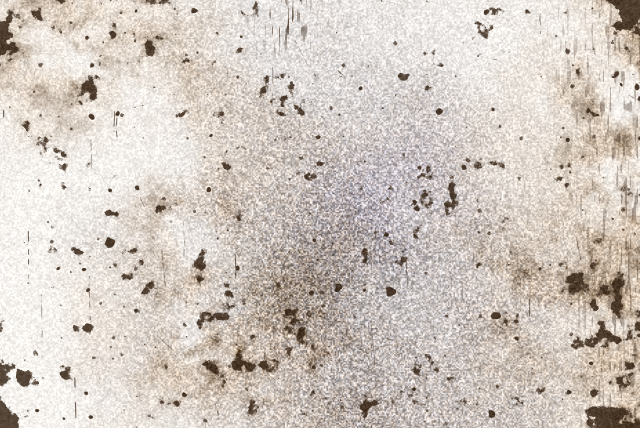
Reproduce this texture procedurally as a Shadertoy shader.

```glsl
const vec3 CHALK = vec3(0.970, 0.957, 0.942);
const vec3 SAND = vec3(0.80, 0.70, 0.59);
const vec3 ASH = vec3(0.61, 0.58, 0.59);
const vec3 UMBER = vec3(0.43, 0.34, 0.25);
const vec3 RUST = vec3(0.22, 0.15, 0.09);

float hash(vec2 p) {
    vec3 q = fract(p.xyx * 0.1031);
    q += dot(q, q.yzx + 33.33);
    return fract((q.x + q.y) * q.z);
}

float noise(vec2 p) {
    vec2 i = floor(p), f = fract(p);
    f = f * f * (3.0 - 2.0 * f);
    return mix(mix(hash(i), hash(i + vec2(1, 0)), f.x),
               mix(hash(i + vec2(0, 1)), hash(i + vec2(1, 1)), f.x), f.y);
}

float fbm(vec2 p) {
    float sum = 0.0, amp = 0.516;
    for (int i = 0; i < 5; i++) {
        sum += amp * noise(p);
        p = mat2(1.6, 1.2, -1.2, 1.6) * p + 17.3;
        amp *= 0.5;
    }
    return sum;
}

// Soft elliptical spot
float blob(vec2 p, vec2 center, vec2 radius) {
    vec2 d = (p - center) / radius;
    return exp(-dot(d, d));
}

// One ragged dot in some cells of a grid
float specks(vec2 p, float scale, float density, float blur) {
    vec2 cell = floor(p * scale);
    vec2 center = 0.3 + 0.4 * vec2(hash(cell + 3.1), hash(cell + 8.7));
    float size = hash(cell + 21.4);
    float radius = mix(0.05, 0.2, size * size * size);
    float dist = length(fract(p * scale) - center) + 0.12 * (noise(p * scale * 7.0) - 0.5);
    float edge = blur * scale;
    return step(hash(cell + 41.9), density) * (1.0 - smoothstep(radius - edge, radius + edge, dist));
}

// Fine hairline marks, mostly upright
float scratches(vec2 p, float aspect, float blur) {
    float mark = 0.0;
    for (int i = 0; i < 26; i++) {
        float k = float(i);
        vec2 start = vec2(hash(vec2(k, 1.7)) * aspect, hash(vec2(k, 5.2)));
        float tilt = 1.57 + 2.6 * pow(hash(vec2(k, 9.4)) - 0.5, 3.0) * 4.0;
        vec2 span = vec2(cos(tilt), sin(tilt)) * mix(0.02, 0.11, hash(vec2(k, 12.8)));
        vec2 d = p - start;
        d.x += 0.004 * (noise(p * 30.0) - 0.5);
        float t = clamp(dot(d, span) / dot(span, span), 0.0, 1.0);
        float line = 1.0 - smoothstep(0.0, 0.0007 + blur, length(d - span * t));
        mark = max(mark, line * mix(0.25, 0.75, hash(vec2(k, 15.1))));
    }
    return mark * smoothstep(0.25, 0.6, noise(p * 90.0));
}

void mainImage(out vec4 fragColor, in vec2 fragCoord) {
    vec2 p = fragCoord / iResolution.y;
    float aspect = iResolution.x / iResolution.y;
    float blur = 0.8 / iResolution.y;
    vec2 q = p + 0.3 * (vec2(fbm(p * 4.0), fbm(p * 4.0 + 31.0)) - 0.5);
    float cloud = fbm(p * 3.2 + 6.0);
    float mottle = fbm(p * 9.0 + 2.0);
    float fleck = fbm(p * 34.0 + 11.0);

    // Grey haze through the middle and lower edge
    float haze = 0.85 * blob(q, vec2(0.90, 0.38), vec2(0.32, 0.30))
               + 0.45 * blob(q, vec2(0.90, 0.00), vec2(0.36, 0.17))
               + 0.35 * blob(q, vec2(0.80, 0.82), vec2(0.34, 0.22))
               + 0.20 * blob(q, vec2(0.32, 0.30), vec2(0.12, 0.14));
    haze = clamp(haze * mix(0.55, 1.35, cloud), 0.0, 1.0);

    // Warm stains around the haze, the upper left and the right side
    float rightSide = smoothstep(aspect - 0.25, aspect, q.x);
    float stain = 0.75 * blob(q, vec2(0.52, 0.42), vec2(0.12, 0.22))
                + 0.90 * blob(q, vec2(0.64, 0.18), vec2(0.22, 0.15))
                + 0.70 * blob(q, vec2(0.20, 0.88), vec2(0.28, 0.16))
                + 0.60 * blob(q, vec2(1.24, 0.35), vec2(0.13, 0.18)) + 0.9 * rightSide;
    float wash = 0.35 * smoothstep(0.38, 0.68, cloud);
    float tan = clamp(stain * smoothstep(0.28, 0.66, mottle) + wash, 0.0, 1.0);
    float shade = 0.65 * blob(q, vec2(0.74, 0.35), vec2(0.15, 0.09));
    float brown = clamp(stain, 0.0, 1.0) * smoothstep(0.47, 0.76, 0.55 * fleck + 0.45 * mottle);

    vec3 color = mix(CHALK, SAND, tan * 0.75);
    color = mix(color, ASH, haze * 0.78);
    color += vec3(-0.01, -0.005, 0.035) * blob(q, vec2(0.95, 0.55), vec2(0.16, 0.14));
    color = mix(color, UMBER, clamp(shade * mottle + brown * 0.85, 0.0, 0.8));

    // Sandy grain, strongest on the dark areas
    float grain = 0.65 * noise(p * 310.0) + 0.35 * noise(p * 190.0 + 50.0) - 0.5;
    float tint = noise(p * 150.0 + 80.0) - 0.5;
    float wear = clamp(haze + 0.5 * tan + shade, 0.0, 1.0);
    color += grain * mix(0.20, 0.72, wear) + tint * wear * vec3(0.04, 0.0, -0.05);

    // Flaked rust in the corners and small patches
    float corners = blob(p, vec2(0.0, 0.10), vec2(0.07, 0.09))
                  + blob(p, vec2(aspect - 0.05, 0.04), vec2(0.07, 0.06))
                  + blob(p, vec2(aspect, 0.98), vec2(0.08, 0.06))
                  + 0.7 * blob(p, vec2(0.0, 0.95), vec2(0.06, 0.07));
    float patches = blob(p, vec2(0.97, 0.44), vec2(0.025, 0.035));
    float flakeField = 0.6 * fleck + 0.4 * fbm(p * 15.0 + 40.0);
    flakeField += 0.17 * corners + 0.13 * patches + 0.05 * clamp(stain, 0.0, 1.0);
    float flakes = smoothstep(0.66, 0.72, flakeField) * 0.85;

    // Short upright scuffs
    float scuffZone = blob(p, vec2(0.67, 0.95), vec2(0.06, 0.06)) + 0.45 * rightSide;
    float scuffs = smoothstep(0.72, 0.9, noise(p * vec2(190.0, 28.0)) + 0.1 * fleck) * scuffZone;

    // Scattered dots and hairlines
    float dots = specks(p, 17.0, 0.13 + 0.08 * stain, blur);
    dots = max(dots, specks(p + 3.7, 41.0, 0.04 + 0.15 * tan, blur) * 0.8);
    float marks = max(max(flakes, dots * 0.9), max(scuffs * 0.8, scratches(p, aspect, blur)));
    color = mix(color, RUST + 0.12 * grain, clamp(marks, 0.0, 0.95));

    fragColor = vec4(clamp(color, 0.0, 1.0), 1.0);
}
```
